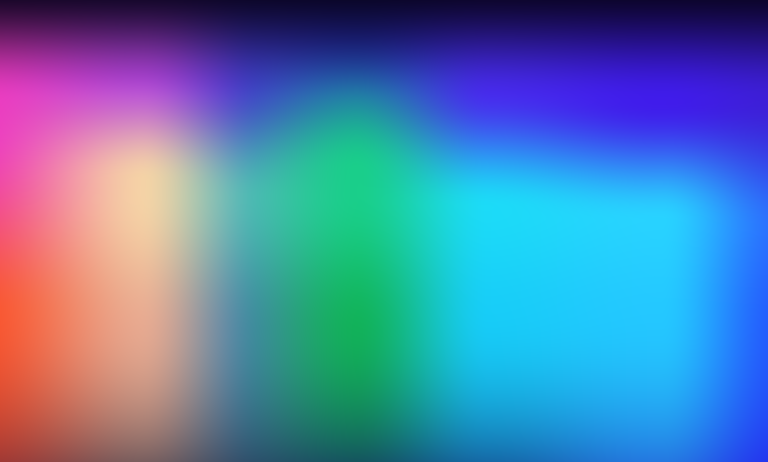
Reproduce this background procedurally as a Shadertoy shader.

```glsl
#define NIGHT       vec3(0.03, 0.008, 0.11)
#define NIGHT_START 0.78
#define NIGHT_END   1.05
#define FOOT_HEIGHT 0.33
#define HEART_LOW   0.28
#define HEART_HIGH  0.58

// Vertical ramp: foot, root, heart and crown, from bottom to top.
// The crown begins around height edge, with half-width blur.
vec3 curtain(float y, vec3 foot, vec3 root, vec3 heart, vec3 crown, float edge, float blur) {
    float shade = 1.0 - clamp(y / FOOT_HEIGHT, 0.0, 1.0);
    vec3 color = mix(root, foot, shade * shade);
    color = mix(color, heart, smoothstep(HEART_LOW, HEART_HIGH, y));
    return mix(color, crown, smoothstep(edge - blur, edge + blur, y));
}

void mainImage(out vec4 fragColor, in vec2 fragCoord) {
    vec2 uv = fragCoord / iResolution.xy;
    float x = uv.x;
    float y = uv.y;

    // Curtains of light, from left to right
    vec3 ember = curtain(y, vec3(0.64, 0.21, 0.19), vec3(0.98, 0.32, 0.17),
                         vec3(0.98, 0.34, 0.24), vec3(0.93, 0.23, 0.75), 0.52, 0.20);
    vec3 peach = curtain(y, vec3(0.47, 0.37, 0.37), vec3(0.91, 0.67, 0.57),
                         vec3(0.96, 0.83, 0.65), vec3(0.70, 0.27, 0.86), 0.73, 0.12);
    vec3 mist = curtain(y, vec3(0.19, 0.31, 0.43), vec3(0.28, 0.52, 0.67),
                        vec3(0.33, 0.71, 0.73), vec3(0.27, 0.23, 0.80), 0.70, 0.13);
    vec3 jade = curtain(y, vec3(0.08, 0.33, 0.37), vec3(0.07, 0.70, 0.35),
                        vec3(0.10, 0.81, 0.54), vec3(0.16, 0.20, 0.75), 0.79, 0.16);
    vec3 cyan = curtain(y, vec3(0.08, 0.41, 0.65), vec3(0.09, 0.80, 0.97),
                        vec3(0.11, 0.86, 0.97), vec3(0.28, 0.17, 0.93), 0.68, 0.13);
    vec3 sky = curtain(y, vec3(0.14, 0.47, 0.88), vec3(0.14, 0.78, 1.00),
                       vec3(0.16, 0.83, 1.00), vec3(0.25, 0.11, 0.92), 0.65, 0.13);
    vec3 azure = curtain(y, vec3(0.14, 0.20, 0.94), vec3(0.14, 0.35, 0.99),
                         vec3(0.17, 0.45, 1.00), vec3(0.24, 0.12, 0.84), 0.64, 0.15);

    // Soft sideways blends
    vec3 color = mix(ember, peach, smoothstep(-0.04, 0.20, x));
    color = mix(color, mist, smoothstep(0.18, 0.34, x));
    color = mix(color, jade, smoothstep(0.28, 0.47, x));
    color = mix(color, cyan, smoothstep(0.46, 0.64, x));
    color = mix(color, sky, smoothstep(0.62, 0.86, x));
    color = mix(color, azure, smoothstep(0.86, 1.02, x));

    // Dark upper rim
    color = mix(color, NIGHT, smoothstep(NIGHT_START, NIGHT_END, y));
    fragColor = vec4(color, 1.0);
}
```
